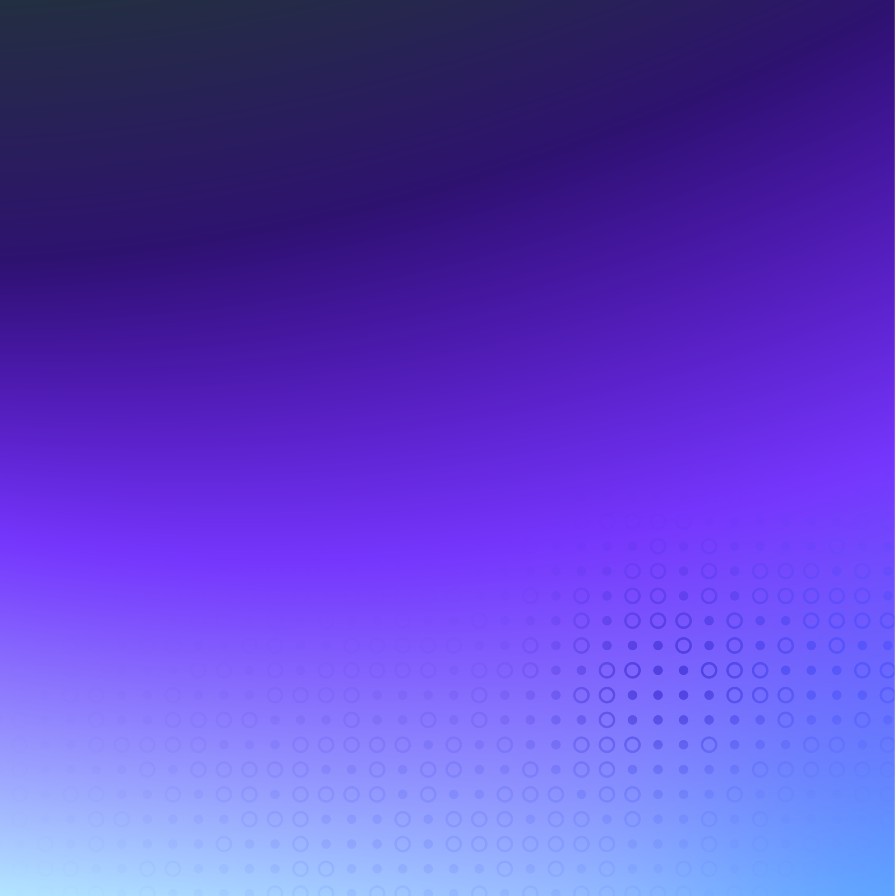
Write a WebGL 2 fragment shader that draws this background.

```glsl
#version 300 es
precision highp float;
// Curved slate-to-violet-to-sky gradient with a fading lattice of rings and dots.

uniform vec2 u_resolution;
out vec4 fragColor;

float hash(vec2 cell) {
  vec3 p = fract(cell.xyx * vec3(0.1031, 0.1030, 0.0973));
  p += dot(p, p.yzx + 33.33);
  return fract((p.x + p.y) * p.z);
}

// Soft elliptical falloff
float glow(vec2 p, vec2 center, vec2 size) {
  vec2 d = (p - center) / size;
  return exp(-dot(d, d));
}

// Bands follow two parabolas, measured downward from the top
vec3 background(vec2 uv) {
  float x = uv.x;
  float depth = 1.0 - uv.y;
  float indigoLine = 0.293 - 0.05 * x - 0.235 * x * x;
  float violetLine = 0.60 + 0.15 * x - 0.24 * x * x;

  vec3 slate = vec3(0.135, 0.18, 0.255);
  vec3 indigo = vec3(0.18, 0.07, 0.44);
  vec3 violet = vec3(0.46, 0.21, 0.99);
  vec3 sky = mix(vec3(0.70, 0.90, 1.0), vec3(0.60, 0.74, 1.0), min(x / 0.6, 1.0));
  sky = mix(sky, vec3(0.36, 0.64, 1.0), smoothstep(0.55, 1.05, x));

  float rise = clamp((depth - indigoLine) / (violetLine - indigoLine), 0.0, 1.0);
  float fall = clamp((depth - violetLine) / (1.0 - violetLine), 0.0, 1.0);
  vec3 color = mix(slate, indigo, clamp(1.0 + (depth - indigoLine) / 0.29, 0.0, 1.0));
  // Green lags behind, keeping the middle of the rise saturated
  color = mix(color, violet, pow(vec3(rise), vec3(1.0, 1.7, 0.95)));
  return mix(color, sky, pow(fall, 1.1));
}

// Each cell holds either an open ring or a filled dot
float lattice(vec2 uv, float pixel) {
  vec2 pitch = vec2(0.0285, 0.0277);
  vec2 grid = (uv - vec2(0.9909, 0.0026)) / pitch + 0.5;
  float radius = length((fract(grid) - 0.5) * pitch);
  float ring = abs(radius - 0.0079) - 0.0014;
  float disc = radius - 0.0053;
  float shape = hash(floor(grid) + 80.0) < 0.5 ? ring : disc;
  return 1.0 - smoothstep(-0.5 * pixel, 0.5 * pixel, shape);
}

void main() {
  vec2 uv = gl_FragCoord.xy / u_resolution;
  float pixel = 1.0 / min(u_resolution.x, u_resolution.y);
  vec3 color = background(uv);

  // Marks are strongest right of center and thin out to the left
  float strength = 0.50 * glow(uv, vec2(0.735, 0.24), vec2(0.11, 0.12))
                 + 0.42 * glow(uv, vec2(0.94, 0.27), vec2(0.20, 0.10))
                 + 0.19 * glow(uv, vec2(0.48, 0.11), vec2(0.31, 0.14));
  vec3 ink = mix(vec3(0.24, 0.18, 0.82), vec3(0.22, 0.27, 0.98), smoothstep(0.72, 0.98, uv.x));
  ink = mix(vec3(0.30, 0.38, 0.96), ink, smoothstep(0.08, 0.24, uv.y));
  color = mix(color, ink, lattice(uv, pixel) * strength);

  // Thin pale border along the right side
  float border = clamp((uv.x + 0.5 * pixel - 0.9987) / pixel, 0.0, 1.0);
  color = mix(color, vec3(1.0), border);

  fragColor = vec4(color, 1.0);
}
```
